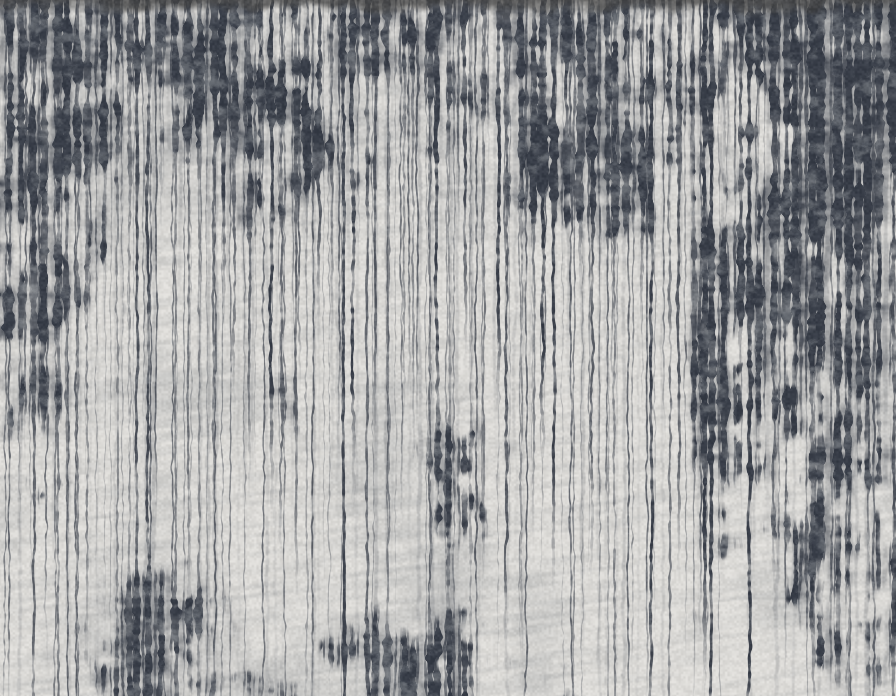
This texture is drawn by a WebGL 1 fragment shader. Its source:

```glsl
precision highp float;
// Dark blue-grey paint running in thin vertical drips down a pale brushed wall.
uniform vec2 u_resolution;

const vec3 PLASTER = vec3(0.868, 0.862, 0.848);
const vec3 PLASTER_SHADE = vec3(0.70, 0.705, 0.705);
const vec3 INK_DARK = vec3(0.20, 0.222, 0.265);
const vec3 INK_WORN = vec3(0.37, 0.39, 0.42);
const vec3 RIM = vec3(0.27, 0.27, 0.27);

float hash(vec2 p) {
  vec3 q = fract(vec3(p.xyx) * 0.1031);
  q += dot(q, q.yzx + 33.33);
  return fract((q.x + q.y) * q.z);
}

float noise(vec2 p) {
  vec2 cell = floor(p);
  vec2 f = fract(p);
  f = f * f * (3.0 - 2.0 * f);
  float low = mix(hash(cell), hash(cell + vec2(1.0, 0.0)), f.x);
  float high = mix(hash(cell + vec2(0.0, 1.0)), hash(cell + 1.0), f.x);
  return mix(low, high, f.y);
}

float fbm(vec2 p) {
  float sum = 0.0;
  float gain = 0.53;
  for (int i = 0; i < 4; i++) {
    sum += gain * noise(p);
    p = p * 2.03 + 17.0;
    gain *= 0.5;
  }
  return sum;
}

float blob(vec2 uv, vec2 center, vec2 radius) {
  vec2 d = (uv - center) / radius;
  return exp(-dot(d, d));
}

// How heavily the wall is soaked: top band, right-hand mass, smaller stains
float wetness(vec2 uv, vec2 p) {
  float ragged = uv.y + 0.3 * (fbm(vec2(p.x * 9.0, p.y * 3.0)) - 0.5);
  float base = 0.06 + 0.58 * smoothstep(0.66, 1.02, ragged);
  base += 0.74 * blob(uv, vec2(0.91, 0.74), vec2(0.12, 0.38));
  base += 0.50 * blob(uv, vec2(0.91, 0.22), vec2(0.05, 0.22));
  base += 0.45 * blob(uv, vec2(0.80, 0.42), vec2(0.035, 0.26));
  base += 0.48 * blob(uv, vec2(0.06, 0.82), vec2(0.08, 0.24));
  base += 0.50 * blob(uv, vec2(0.30, 0.79), vec2(0.05, 0.14));
  base += 0.54 * blob(uv, vec2(0.64, 0.77), vec2(0.06, 0.15));
  base += 0.62 * blob(uv, vec2(0.03, 0.50), vec2(0.05, 0.13));
  base += 0.58 * blob(uv, vec2(0.17, 0.06), vec2(0.10, 0.12));
  base += 0.55 * blob(uv, vec2(0.46, 0.03), vec2(0.14, 0.09));
  base += 0.50 * blob(uv, vec2(0.51, 0.33), vec2(0.04, 0.17));
  base += 0.30 * smoothstep(0.52, 0.75, fbm(p * vec2(11.0, 7.0) + 60.0));
  float patches = fbm(vec2(p.x * 20.0, p.y * 14.0) + 4.0) - 0.5;
  float columns = noise(vec2(p.x * 55.0, p.y * 6.0)) - 0.5;
  float flecks = noise(vec2(p.x * 60.0, p.y * 42.0) + 8.0) - 0.5;
  return smoothstep(0.18, 1.1, base * (1.0 + 2.2 * patches + 0.7 * columns + 0.8 * flecks));
}

// One family of drips: each column wanders, swells when wet and fades downward
float drips(vec2 p, float density, float seed, float thin, float swell, float wet, float blur) {
  float ink = 0.0;
  float column = floor(p.x * density);
  for (int i = -1; i <= 1; i++) {
    float id = column + float(i);
    float lane = id * 7.31 + seed;
    float pick = hash(vec2(id, seed));
    float vigor = hash(vec2(id, seed + 9.0));
    float end = 1.2 * hash(vec2(id, seed + 21.0)) - 0.35;
    float wobble = 0.0035 * (noise(vec2(lane, p.y * 16.0)) - 0.5)
                 + 0.0026 * (noise(vec2(lane, p.y * 70.0)) - 0.5);
    float center = (id + 0.5 + 0.7 * (pick - 0.5)) / density + wobble;
    float beads = noise(vec2(lane + 3.0, p.y * 38.0));
    float rough = noise(vec2(lane + 5.0, p.y * 130.0));
    float width = thin * (0.3 + 0.6 * vigor + 0.7 * rough)
                + swell * wet * (0.05 + 0.8 * beads + 0.5 * rough);
    float line = 1.0 - smoothstep(width - blur, width + blur, abs(p.x - center));
    float fade = smoothstep(end - 0.12, end + 0.12, p.y);
    float breaks = smoothstep(0.12, 0.55, noise(vec2(lane, p.y * 22.0)) * 0.6 + rough * 0.4);
    float load = (0.35 + 0.75 * vigor) * (0.45 + 0.55 * breaks);
    float soaked = smoothstep(0.05, 0.4, wet) * (0.6 + 0.4 * breaks);
    ink = max(ink, line * min(1.0, max(fade * load, soaked)));
  }
  return ink;
}

// Pale ground with slanting brush marks and soft grey clouds
vec3 plaster(vec2 p) {
  float brush = noise(vec2(p.x * 16.0, (p.y - 0.12 * p.x) * 150.0));
  float cloud = fbm(p * vec2(9.0, 7.0) + 31.0);
  float shade = 0.35 * smoothstep(0.4, 0.8, cloud) + 0.5 * (brush - 0.4);
  return mix(PLASTER, PLASTER_SHADE, clamp(shade, 0.0, 1.0));
}

void main() {
  vec2 uv = gl_FragCoord.xy / u_resolution;
  vec2 p = gl_FragCoord.xy / u_resolution.y;
  float blur = max(0.0009, 0.45 / u_resolution.y);
  float wet = wetness(uv, p);
  float weave = noise(vec2(p.x * 34.0, p.y * 125.0));

  // Main drips, finer drips between them, and faint soaked-in traces
  float bold = drips(p, 58.0, 2.0, 0.0017, 0.0072, wet * (0.6 + 0.7 * weave), blur);
  float fine = 0.75 * drips(p, 96.0, 47.0, 0.0010, 0.0020, wet, blur);
  float trace = 0.20 * drips(p, 75.0, 83.0, 0.0022, 0.0040, wet, blur * 2.0);
  float smear = weave * noise(p * vec2(85.0, 45.0));
  float wash = clamp(wet * (0.14 + 1.1 * smear), 0.0, 0.85);
  float ink = 1.0 - (1.0 - max(bold, fine)) * (1.0 - trace) * (1.0 - wash);

  // Worn ink over plaster, darker dirt along the upper rim, fine grain
  float wear = fbm(p * vec2(60.0, 75.0) + 11.0);
  vec3 inkColor = mix(INK_DARK, INK_WORN, smoothstep(0.42, 0.8, wear));
  vec3 color = mix(plaster(p), inkColor, clamp(ink, 0.0, 1.0) * 0.97);
  float rim = smoothstep(0.978, 0.998, uv.y + 0.03 * (fbm(p * 30.0) - 0.5));
  color = mix(color, RIM, 0.75 * rim);
  color += 0.07 * (noise(p * 300.0) - 0.5);
  gl_FragColor = vec4(color, 1.0);
}
```
